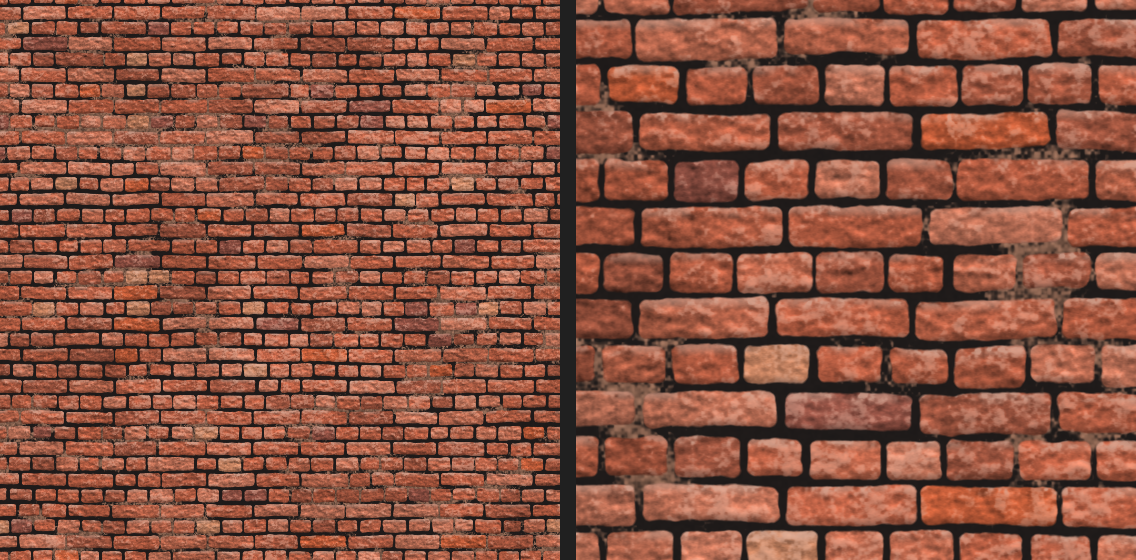
Left: the whole. Right: its middle third, enlarged.
Write a three.js fragment shader that draws this texture.

```glsl
// Weathered red brick wall: courses of long bricks alternate with courses of half bricks.
varying vec2 vUv;

const float ROWS = 36.0;              // courses up the canvas; one course is one unit
const float HALVES = 24.0;            // half bricks across the canvas
const float HALF_WIDTH = ROWS / HALVES;
const float ROW_SHIFT = 0.35;
const float HEADER_SHIFT = 0.56;
const float STRETCHER_SHIFT = 1.31;
const vec2 JOINT = vec2(0.055, 0.06); // half widths of the joints
const vec2 SHRINK = vec2(0.05, 0.08); // extra gap around small bricks
const float CORNER = 0.16;
const float SOFT = 0.03;
const float WEAR = 0.12;              // roughness of the brick outline
const float GRAIN = 0.30;             // strength of the fine grain
const float RELIEF = 0.85;            // strength of the light on the surface
const float SPLIT_CHANCE = 0.07;      // long bricks cut in two
const float MERGE_CHANCE = 0.02;      // half bricks joined
const float JITTER = 0.13;

const vec3 RED = vec3(0.675, 0.345, 0.245);
const vec3 ROSE = vec3(0.73, 0.45, 0.355);
const vec3 BROWN = vec3(0.59, 0.315, 0.235);
const vec3 ORANGE = vec3(0.71, 0.34, 0.21);
const vec3 TAN = vec3(0.72, 0.50, 0.37);
const vec3 PLUM = vec3(0.54, 0.30, 0.25);
const vec3 DUST = vec3(0.82, 0.66, 0.59);
const vec3 GAP = vec3(0.10, 0.09, 0.09);
const vec3 MORTAR = vec3(0.50, 0.36, 0.29);

float hash(vec2 p) {
  vec3 q = fract(vec3(p.xyx) * vec3(0.1031, 0.1030, 0.0973));
  q += dot(q, q.yzx + 33.33);
  return fract((q.x + q.y) * q.z);
}

float noise(vec2 p) {
  vec2 i = floor(p), f = fract(p);
  f = f * f * (3.0 - 2.0 * f);
  return mix(mix(hash(i), hash(i + vec2(1.0, 0.0)), f.x),
             mix(hash(i + vec2(0.0, 1.0)), hash(i + vec2(1.0, 1.0)), f.x), f.y);
}

float fbm(vec2 p) {
  float sum = 0.0, amp = 0.5;
  for (int k = 0; k < 4; k++) {
    sum += amp * noise(p);
    p = mat2(1.6, 1.2, -1.2, 1.6) * p + 17.1;
    amp *= 0.5;
  }
  return sum / 0.9375;
}

// Position of a vertical joint, in half bricks
float jointX(float i, float row) {
  return i + (hash(vec2(mod(i, HALVES) + 3.0, row + 51.0)) - 0.5) * JITTER;
}

bool hasJoint(float i, float row, bool stretchers) {
  float h = hash(vec2(mod(i, HALVES) + 71.0, row + 9.0));
  if (stretchers) return mod(i, 2.0) < 0.5 || h < SPLIT_CHANCE;
  return h > MERGE_CHANCE;
}

void main() {
  vec2 wall = vUv * ROWS + vec2(0.0, ROW_SHIFT);
  vec2 p = wall + (vec2(noise(wall * 0.4), noise(wall * 0.4 + 40.0)) - 0.5) * 0.12;

  // Course and the two joints that bound the brick
  float course = floor(p.y);
  float row = mod(course, ROWS);
  bool stretchers = mod(row, 2.0) > 0.5;
  float shift = stretchers ? STRETCHER_SHIFT : HEADER_SHIFT;
  shift += (hash(vec2(row, 5.0)) - 0.5) * 0.2;
  float u = (p.x - shift) / HALF_WIDTH;
  float left = floor(u);
  if (u < jointX(left, row)) left -= 1.0;
  else if (u > jointX(left + 1.0, row)) left += 1.0;
  float right = left + 1.0;
  for (int k = 0; k < 3; k++) {
    if (!hasJoint(left, row, stretchers)) left -= 1.0;
    if (!hasJoint(right, row, stretchers)) right += 1.0;
  }
  vec2 id = vec2(mod(left, HALVES), row);
  float x0 = jointX(left, row) * HALF_WIDTH + shift;
  float x1 = jointX(right, row) * HALF_WIDTH + shift;

  // Rounded brick with a worn outline, set a little high over its gap
  float size = hash(id + 13.0), tilt = hash(id + 29.0) - 0.5;
  vec2 shrink = SHRINK * size * size;
  vec2 local = p - vec2(0.5 * (x0 + x1), course + 0.5 + 0.6 * shrink.y);
  local.y += tilt * 0.05 * local.x;
  vec2 extent = vec2(0.5 * (x1 - x0), 0.5) - JOINT - shrink;
  vec2 corner = abs(local) - extent + CORNER;
  float d = length(max(corner, 0.0)) + min(max(corner.x, corner.y), 0.0) - CORNER;
  d += (fbm(wall * 2.2) - 0.5) * WEAR;
  float brick = smoothstep(SOFT, -SOFT, d);

  // Colour of each brick
  float tone = hash(id + 101.0), rare = hash(id + 211.0);
  vec3 color = mix(BROWN, RED, smoothstep(0.0, 0.4, tone));
  color = mix(color, ROSE, 0.8 * smoothstep(0.5, 1.0, tone));
  if (rare < 0.03) color = ORANGE;
  else if (rare < 0.08 && right - left < 1.5) color = mix(TAN, color, 0.25);
  else if (rare > 0.96) color = PLUM;

  // Broad weathering, grain and relief lit from above
  vec2 grain = wall * vec2(2.8, 4.6) + 60.0 * hash(id + 307.0);
  float rough = fbm(grain);
  float relief = rough - fbm(grain + vec2(0.15, 0.5));
  float speck = 0.5 * noise(wall * 8.0) + 0.5 * noise(wall.yx * 14.0 + 7.0) - 0.5;
  float weather = fbm(wall * 0.3 + 90.0) - 0.5;
  color *= 1.01 + 0.4 * weather + RELIEF * relief + GRAIN * speck;

  // Pale upper rim, fine scuffs and shaded lower edge
  float height = local.y / extent.y;
  float rim = smoothstep(0.3, 0.95, height) * smoothstep(0.35, 0.6, fbm(wall * 1.3 + 30.0) + 0.3 * speck);
  float scuff = smoothstep(0.52, 0.85, rough + 0.5 * speck + 0.6 * weather);
  color = mix(color, DUST, clamp(0.5 * rim + 0.4 * scuff, 0.0, 0.75));
  color *= 1.0 - 0.26 * smoothstep(-0.45, -1.0, height);
  color *= 1.0 - 0.12 * smoothstep(-0.06, 0.02, d);

  // Deep dark joints with a few patches of pale mortar
  float patches = fbm(wall * vec2(0.45, 0.6) + 140.0);
  float remains = smoothstep(0.56, 0.70, patches + 0.2 * speck);
  vec3 joint = mix(GAP, MORTAR * (1.0 + 0.8 * speck), 0.05 + 0.9 * remains);

  gl_FragColor = vec4(mix(joint, color, brick), 1.0);
}
```
